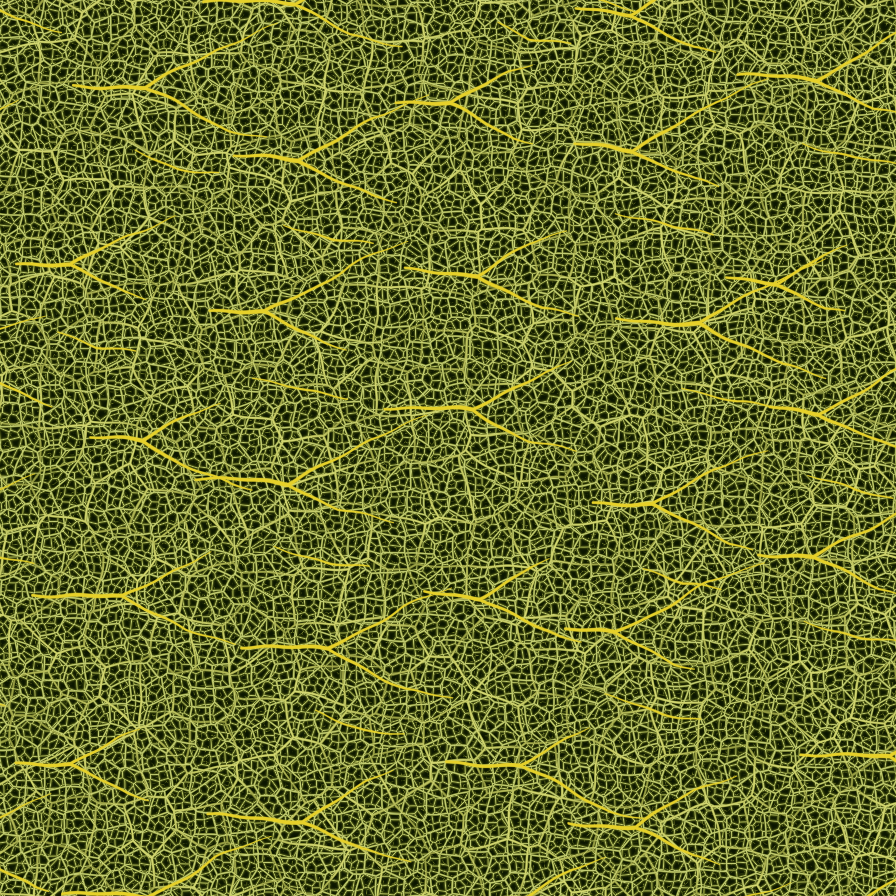
A Shadertoy shader for this texture:

```glsl
// Leaf skin: a fine net of pale veinlets with forked yellow veins across it.

vec2 hash2(vec2 p) {
    p = mod(p, 512.0);
    return fract(sin(vec2(dot(p, vec2(127.1, 311.7)), dot(p, vec2(269.5, 183.3)))) * 43758.55);
}

// Distance to the nearest wall between cells, in cell units
float cellWall(vec2 p) {
    vec2 base = floor(p), nearestCell = base, nearest = vec2(9.0);
    for (int j = -1; j <= 1; j++)
    for (int i = -1; i <= 1; i++) {
        vec2 cell = base + vec2(i, j);
        vec2 r = cell + 0.1 + 0.8 * hash2(cell) - p;
        if (dot(r, r) < dot(nearest, nearest)) {
            nearest = r;
            nearestCell = cell;
        }
    }
    float wall = 9.0;
    for (int j = -2; j <= 2; j++)
    for (int i = -2; i <= 2; i++) {
        vec2 cell = nearestCell + vec2(i, j);
        vec2 r = cell + 0.1 + 0.8 * hash2(cell) - p;
        vec2 across = r - nearest;
        if (dot(across, across) > 0.0001)
            wall = min(wall, dot(0.5 * (r + nearest), normalize(across)));
    }
    return wall;
}

// Distance to a segment whose half width runs from wa to wb
float taper(vec2 p, vec2 a, vec2 b, float wa, float wb) {
    vec2 ab = b - a;
    float t = clamp(dot(p - a, ab) / dot(ab, ab), 0.0, 1.0);
    return length(p - a - ab * t) - mix(wa, wb, t);
}

// Horizontal stem that forks into a rising and a falling branch
float fork(vec2 p, vec2 start, vec2 rnd, vec2 rnd2) {
    vec2 joint = start + vec2(0.045 + 0.06 * rnd.x, -0.005);
    vec2 upper = joint + (0.05 + 0.05 * rnd.y) * vec2(1.0, 0.56);
    vec2 upperTip = upper + (0.02 + 0.05 * rnd2.x) * vec2(1.0, 0.40);
    vec2 lower = joint + (0.05 + 0.05 * rnd2.y) * vec2(1.0, -0.50);
    vec2 lowerTip = lower + (0.01 + 0.05 * rnd.x) * vec2(1.0, -0.26);
    float d = taper(p, start, joint, 0.0012, 0.0021);
    d = min(d, taper(p, joint, upper, 0.0016, 0.0009));
    d = min(d, taper(p, upper, upperTip, 0.0009, 0.0002));
    d = min(d, taper(p, joint, lower, 0.0016, 0.0010));
    return min(d, taper(p, lower, lowerTip, 0.0010, 0.0004));
}

// Forks on a staggered grid, some with a loose vein beside them
float mainVeins(vec2 p) {
    vec2 pitch = vec2(0.2, 0.18);
    float d = 1.0, column = floor(p.x / pitch.x);
    for (int i = -2; i <= 0; i++) {
        float x = column + float(i);
        float shift = 0.5 * mod(x, 2.0);
        float row = floor(p.y / pitch.y - shift);
        for (int j = -1; j <= 2; j++) {
            vec2 cell = vec2(x, row + float(j));
            vec2 rnd = hash2(cell + 71.0), rnd2 = hash2(cell + 193.0);
            vec2 start = (cell + vec2(0.5 * rnd2.y, shift + 0.35 * (rnd.y - 0.5))) * pitch;
            d = min(d, fork(p, start, rnd, rnd2));
            if (rnd2.x > 0.6) {
                vec2 a = start + vec2(0.03 + 0.06 * rnd.x, -0.075);
                vec2 b = a + vec2(0.035 + 0.03 * rnd.y, -0.018);
                d = min(d, taper(p, a, b, 0.0004, 0.0010));
                d = min(d, taper(p, b, b + vec2(0.045, -0.007), 0.0010, 0.0005));
            }
        }
    }
    return d;
}

void mainImage(out vec4 fragColor, in vec2 fragCoord) {
    vec2 p = fragCoord / iResolution.y;

    // Layered sines bend every vein a little
    vec2 bent = p + 0.0022 * sin(p.yx * vec2(43.0, 37.0) + 2.0 * sin(p * 19.0))
                  + 0.0009 * sin(p.yx * vec2(131.0, 117.0) + 1.3);

    // Three sizes of net, and short spurs inside the smallest cells
    float fine = 0.92 * exp(-cellWall(bent * 108.0) / 0.10);
    float spurs = 0.50 * exp(-cellWall(bent * 165.0 + 9.0) / 0.08);
    spurs *= smoothstep(-0.3, 0.7, sin(bent.x * 410.0 + 2.0 * sin(bent.y * 290.0)) * sin(bent.y * 370.0));
    float middle = 0.91 * (1.0 - smoothstep(0.0, 0.0021, cellWall(bent * 42.0 + 17.0) / 42.0));
    float coarse = 0.97 * (1.0 - smoothstep(0.0002, 0.0022, cellWall(bent * 19.0 + 41.0) / 19.0));
    coarse *= 0.8 + 0.2 * sin(p.x * 31.0 + 3.0 * sin(p.y * 23.0));
    float net = max(max(fine, spurs), max(middle, coarse));

    // Dark green flesh to pale veinlets, yellower where the net is coarse
    vec3 color = vec3(0.04, 0.08, 0.0) + vec3(0.80, 0.80, 0.52) * pow(vec3(net), vec3(1.0, 1.0, 1.5));
    color = mix(color, vec3(0.85, 0.83, 0.36), 0.4 * coarse);

    // Strong yellow veins on top
    float vein = 1.0 - smoothstep(-0.0006, 0.0012, mainVeins(bent));
    color = mix(color, vec3(0.90, 0.82, 0.16), vein);

    fragColor = vec4(color, 1.0);
}
```
